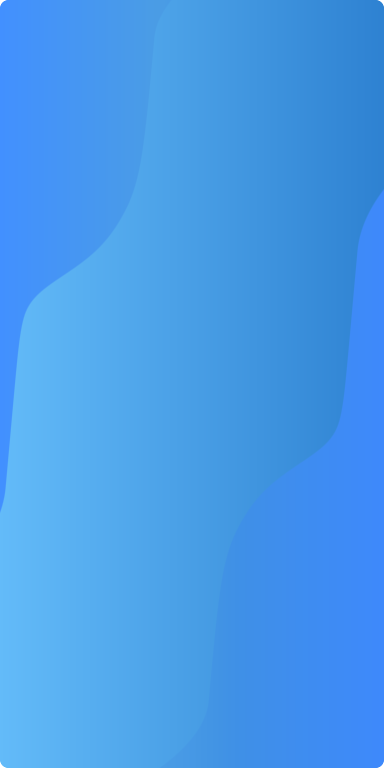
A Shadertoy shader for this background:

```glsl
// Horizontal position of the wavy edge at height t above its centre
float waveEdge(float t) {
    float bend = mix(0.078, 0.143, smoothstep(-0.146, 0.141, t));
    float upperFlare = max(t - 0.588, 0.0);
    float lowerFlare = max(-t - 0.583, 0.0);
    return 0.09 * t + 0.141 * tanh(t / bend)
         + 3.65 * upperFlare * upperFlare
         - 2.1 * lowerFlare * lowerFlare;
}

// Coverage of the area to the right of the wave
float waveMask(vec2 p) {
    vec2 q = p - vec2(0.208, 1.3125);
    float d = q.x - waveEdge(q.y);
    float soft = max(fwidth(d), 1e-5);
    return smoothstep(-0.7 * soft, 0.7 * soft, d);
}

float roundedBox(vec2 p, vec2 halfSize, float radius) {
    vec2 q = abs(p) - halfSize + radius;
    return length(max(q, 0.0)) + min(max(q.x, q.y), 0.0) - radius;
}

void mainImage(out vec4 fragColor, in vec2 fragCoord) {
    vec2 p = fragCoord / iResolution.xy * vec2(1.0, 2.0);

    // Side areas: vivid blue at the borders, softer towards the middle
    vec3 softBlue = mix(vec3(0.290, 0.612, 0.900), vec3(0.247, 0.568, 0.890),
                        smoothstep(0.4, 0.65, p.x));
    vec3 leftSide = mix(vec3(0.259, 0.565, 1.0), softBlue, min(p.x / 0.4, 1.0));
    vec3 sides = mix(leftSide, vec3(0.243, 0.537, 0.985),
                     clamp((p.x - 0.56) / 0.44, 0.0, 1.0));

    // Central band between the wave and its half-turn copy
    vec3 band = mix(vec3(0.388, 0.733, 0.975), vec3(0.180, 0.508, 0.822), p.x);
    vec2 turned = 2.0 * vec2(0.4727, 1.0378) - p;
    vec3 color = mix(sides, band, waveMask(p) * waveMask(turned));

    // Rounded corners on white
    float pixel = 1.0 / iResolution.x;
    float corner = roundedBox(p - vec2(0.5, 1.0), vec2(0.5, 1.0), 0.022);
    color = mix(color, vec3(1.0), smoothstep(-0.5 * pixel, 0.5 * pixel, corner));

    fragColor = vec4(color, 1.0);
}
```
